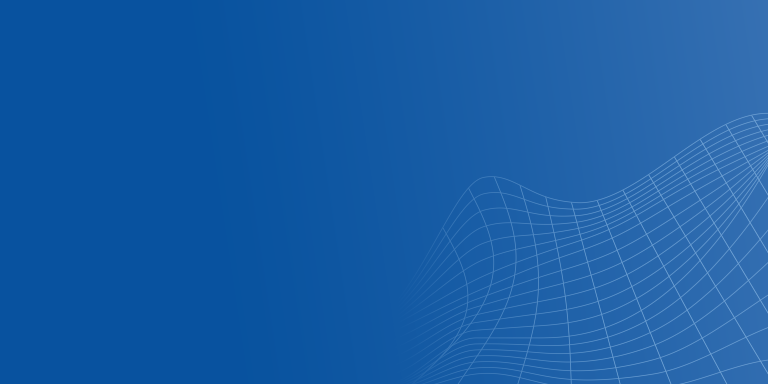
This background is drawn by a WebGL 1 fragment shader. Its source:

```glsl
precision highp float;

uniform vec2 u_resolution;

const vec3 DEEP_BLUE = vec3(0.030, 0.322, 0.622);
const vec3 PALE_BLUE = vec3(0.212, 0.440, 0.700);
const vec3 LINE_COLOR = vec3(0.62, 0.79, 0.94);
const float GRADIENT_TILT = 0.15;
const float GRADIENT_START = 0.45;
const float GRADIENT_SPAN = 1.55;
const float LINE_WIDTH = 0.0024;
const float LINE_ALPHA = 0.55;
const int ROWS = 20;
const int COLUMNS = 13;
const float ROWS_PER_BAND = 6.5;
const float FIRST_COLUMN = 1.153;
const float COLUMN_STEP = 0.067;
const float PIVOT = 1.354;
const float STEP = 0.002;

float bump(float x, float center, float width) {
    float d = (x - center) / width;
    return exp(-d * d);
}

// Upper rim of the wavy sheet
float rim(float x) {
    return 0.47 + 0.07 * bump(x, 1.28, 0.12)
        + 0.235 * smoothstep(1.5, 2.0, x)
        - 0.31 * (1.0 - smoothstep(0.95, 1.26, x));
}

// Heights of the four guide curves, from the rim to the base
vec4 guides(float x) {
    float middle = 0.17 + 0.475 * (x - 1.07) - 0.02 * bump(x, 1.6, 0.15);
    float rise = max(x - 1.4, 0.0) / 0.6;
    float low = 0.12 * smoothstep(1.0, 1.24, x) + 0.45 * pow(rise, 2.3);
    float base = -0.03 + 0.05 * bump(x, 1.27, 0.16) + 0.05 * smoothstep(1.7, 2.0, x);
    return vec4(rim(x), middle, low, base);
}

// Blend through the guides as level goes from 0 to 3
float rowHeight(vec4 g, float level) {
    float y = mix(g.x, g.y, clamp(level, 0.0, 1.0));
    y = mix(y, g.z, clamp(level - 1.0, 0.0, 1.0));
    return mix(y, g.w, clamp(level - 2.0, 0.0, 1.0));
}

// Sideways position of a column at a given drop below the rim
float columnX(float start, float drop) {
    float fan = 2.0 * drop * min(start - PIVOT, 0.3);
    float bulge = 0.16 * (1.0 - smoothstep(1.1, 1.5, start));
    return start + fan + bulge * sin(6.2832 * drop);
}

// Antialiased thin line; slope corrects the axis distance
float stroke(float offset, float slope, float pixel) {
    float width = max(LINE_WIDTH, pixel);
    float d = abs(offset) * inversesqrt(1.0 + slope * slope);
    return LINE_WIDTH / width * (1.0 - smoothstep(0.0, width, d));
}

float mesh(vec2 p, float pixel) {
    vec4 here = guides(p.x);
    vec4 ahead = guides(p.x + STEP);
    float clear = 1.0;

    // Long flowing rows
    for (int i = 0; i < ROWS; i++) {
        float level = float(i) / ROWS_PER_BAND;
        float y = rowHeight(here, level);
        float slope = (rowHeight(ahead, level) - y) / STEP;
        clear *= 1.0 - 0.8 * stroke(p.y - y, slope, pixel);
    }

    // Columns fanning out below the rim
    float inside = smoothstep(-pixel, pixel, here.x - p.y);
    for (int j = 0; j < COLUMNS; j++) {
        float start = FIRST_COLUMN + COLUMN_STEP * float(j);
        float drop = rim(start) - p.y;
        float x = columnX(start, drop);
        float slope = (columnX(start, drop + STEP) - x) / STEP;
        float below = smoothstep(-pixel, pixel, drop) * inside;
        clear *= 1.0 - below * stroke(p.x - x, slope, pixel);
    }
    return 1.0 - clear;
}

void main() {
    vec2 p = gl_FragCoord.xy / u_resolution * vec2(2.0, 1.0);
    float pixel = 1.0 / u_resolution.y;

    // Tilted background gradient
    float along = p.x - GRADIENT_TILT * (1.0 - p.y);
    float glow = clamp((along - GRADIENT_START) / GRADIENT_SPAN, 0.0, 1.0);
    vec3 color = mix(DEEP_BLUE, PALE_BLUE, pow(glow, 1.25));

    // Mesh fades out toward the left
    float fade = smoothstep(1.02, 1.2, p.x) * mix(0.45, 1.0, smoothstep(1.1, 1.7, p.x));
    color = mix(color, LINE_COLOR, LINE_ALPHA * fade * mesh(p, pixel));

    gl_FragColor = vec4(color, 1.0);
}
```
